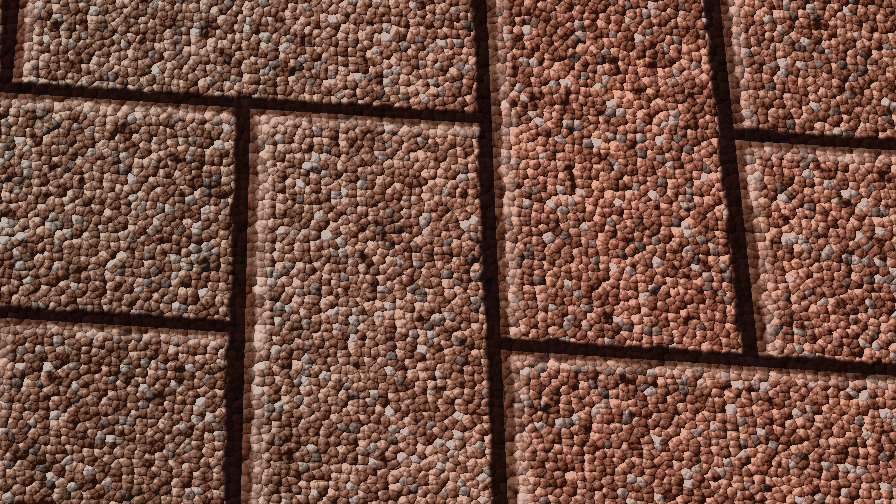
Write a Shadertoy shader that draws this texture.

```glsl
// Raking sunlight on gritty clay pavers laid in a herringbone, seen slightly tilted.

const vec3 SHADOW = vec3(0.13, 0.06, 0.05);
const vec3 RUST   = vec3(0.28, 0.13, 0.07);
const vec3 UMBER  = vec3(0.38, 0.24, 0.18);
const vec3 CLAY   = vec3(0.52, 0.34, 0.27);
const vec3 SAND   = vec3(0.65, 0.48, 0.41);
const vec3 PALE   = vec3(0.83, 0.67, 0.60);
const vec2 TO_SUN = vec2(-0.75, -0.66); // y points down the pavement

vec2 hash2(vec2 p) {
    vec3 q = fract(p.xyx * vec3(0.1031, 0.1030, 0.0973));
    q += dot(q, q.yzx + 33.33);
    return fract((q.xx + q.yz) * q.zy);
}

float cornerSlope(vec2 cell, vec2 offset) {
    return dot(hash2(cell) * 2.0 - 1.0, offset);
}

// Gradient noise, about -0.7 to 0.7
float gradientNoise(vec2 p) {
    vec2 i = floor(p), f = fract(p), e = vec2(1.0, 0.0);
    vec2 w = f * f * f * (f * (f * 6.0 - 15.0) + 10.0);
    float a = mix(cornerSlope(i, f), cornerSlope(i + e.xy, f - e.xy), w.x);
    float b = mix(cornerSlope(i + e.yx, f - e.yx), cornerSlope(i + e.xx, f - e.xx), w.x);
    return mix(a, b, w.y);
}

// Rounded grains: sun-facing slope, gap to the neighbour, two random values
vec4 grains(vec2 p) {
    vec2 cell = floor(p), nearest = vec2(0.0), id = cell;
    float first = 9.0, second = 9.0;
    for (int y = -1; y <= 1; y++)
    for (int x = -1; x <= 1; x++) {
        vec2 c = cell + vec2(x, y);
        vec2 offset = p - c - 0.1 - 0.8 * hash2(c);
        float d = length(offset);
        if (d < first) {
            second = first;
            first = d;
            nearest = offset;
            id = c;
        } else second = min(second, d);
    }
    return vec4(dot(nearest, TO_SUN), second - first, hash2(id + 71.0));
}

// Colour ramp from deep shade to sunlit grit
vec3 clayRamp(float tone) {
    vec3 c = mix(SHADOW, RUST, smoothstep(0.08, 0.23, tone));
    c = mix(c, UMBER, smoothstep(0.23, 0.39, tone));
    c = mix(c, CLAY, smoothstep(0.39, 0.58, tone));
    c = mix(c, SAND, smoothstep(0.58, 0.79, tone));
    return mix(c, PALE, smoothstep(0.79, 0.96, tone));
}

// Tilted view: columns spread and rows slope across the canvas
vec2 pavementCoords(vec2 view) {
    float column = (view.x - 0.671) / (0.463 * (1.0 + 0.144 * view.y)) + 1.365;
    float row = (view.y - 0.065 * view.x - 0.183) / 0.447;
    return vec2(column, row);
}

// Position from the paver's centre; also gives its half size and id
vec2 herringbone(vec2 g, out vec2 halfSize, out vec2 id) {
    vec2 cell = floor(g);
    float k = mod(cell.x + cell.y + 1.0, 4.0);
    bool flat_ = k < 1.5;
    vec2 along = flat_ ? vec2(1.0, 0.0) : vec2(0.0, 1.0);
    id = cell - along * mod(k, 2.0);
    halfSize = 0.5 + 0.5 * along;
    return g - id - halfSize;
}

// Brightness of the gritty surface
float gritTone(vec2 g, vec4 coarse) {
    vec4 fine = grains(g * 47.0 + 13.0);
    float tone = 0.59 + 0.72 * coarse.x + 0.36 * (coarse.z - 0.5);
    tone += 0.28 * fine.x + 0.16 * (fine.z - 0.5);
    tone -= 0.22 * (1.0 - smoothstep(0.0, 0.3, coarse.y));
    tone += 0.16 * gradientNoise(g * 9.0) + 0.14 * gradientNoise(g * 3.0);
    tone += 0.3 * smoothstep(0.94, 0.97, coarse.w);
    float pits = smoothstep(0.24, 0.5, gradientNoise(g * 14.0 + 5.0));
    return tone - 0.4 * pits;
}

void mainImage(out vec4 fragColor, in vec2 fragCoord) {
    vec2 view = fragCoord / iResolution.y;
    view.y = 1.0 - view.y;
    vec2 g = pavementCoords(view);
    float soft = max(0.011, 2.2 / iResolution.y);

    vec2 halfSize, id;
    vec2 p = herringbone(g, halfSize, id);
    vec2 rnd = hash2(id + 40.0);

    // Crumbled edges: lit on the left and top, shaded on the right and bottom
    float crumble = 0.020 * gradientNoise(g * 22.0) + 0.014 * gradientNoise(g * 6.0);
    vec2 fromStart = halfSize + p - vec2(0.035, 0.022);
    vec2 fromEnd = halfSize - p - vec2(0.066, 0.056) - 0.014 * (rnd.x - 0.5);
    float lit = min(fromStart.x, fromStart.y * 1.3) + crumble;
    float shade = min(fromEnd.x, fromEnd.y) + crumble;
    float body = smoothstep(-soft, soft, lit);
    float open = smoothstep(-soft, soft, shade);
    float bevel = body * (1.0 - smoothstep(0.035, 0.07, lit));
    bevel *= 0.75 + 0.6 * gradientNoise(g * 8.0 + 31.0);

    // Paver face, each with its own warmth and mottled grey grains
    vec4 coarse = grains(g * 27.0 + 0.25 * gradientNoise(g * 40.0));
    float tone = gritTone(g, coarse) + 0.05 * (rnd.y - 0.5);
    tone -= 0.13 * smoothstep(0.9, 0.0, view.x) * smoothstep(0.3, 1.0, view.y);
    vec3 color = clayRamp(tone + 0.14 * bevel);
    float warmth = smoothstep(0.2, 1.3, view.x) + 0.4 * (rnd.x - 0.5);
    color *= mix(vec3(0.96, 1.02, 1.02), vec3(1.06, 0.97, 0.93), warmth);
    float grey = dot(color, vec3(0.35, 0.45, 0.2));
    color = mix(color, vec3(grey), 0.55 * smoothstep(0.82, 0.9, coarse.w));
    color = mix(color, PALE * (0.62 + 0.45 * tone), 0.6 * bevel);

    // Sandy joint, then the shadow cast into it
    vec3 joint = clayRamp(0.12 + 0.42 * tone);
    color = mix(joint, color, body);
    color = mix(SHADOW * (0.45 + 0.7 * tone), color, open);
    fragColor = vec4(clamp(color, 0.0, 1.0), 1.0);
}
```
